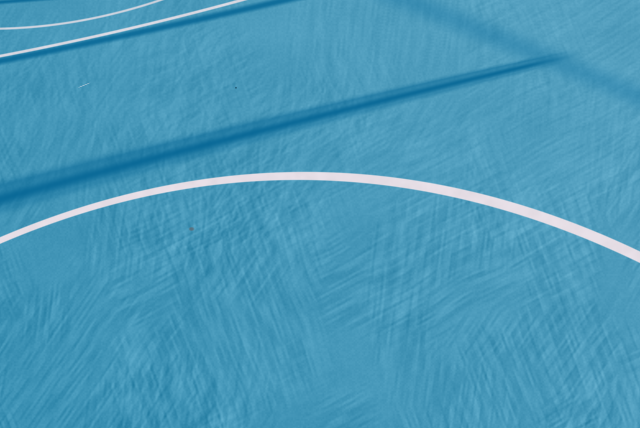
Write a Shadertoy shader that draws this texture.

```glsl
// Sunlit blue sports court with curved pale lines, soft pole shadows and scuffed paint
#define PAINT_DEEP vec3(0.20, 0.55, 0.69)
#define PAINT_PALE vec3(0.38, 0.655, 0.77)
#define SHADOW_COLOR vec3(0.02, 0.40, 0.585)
#define LINE_COLOR vec3(0.90, 0.87, 0.90)
#define ASPECT 1.5
#define SCUFF_AMOUNT 0.085
#define MOTTLE_AMOUNT 0.05
#define GRAIN_AMOUNT 0.03

float hash(vec2 p) {
    return fract(sin(dot(p, vec2(127.1, 311.7))) * 43758.5453);
}

float noise(vec2 p) {
    vec2 i = floor(p), f = fract(p);
    f = f * f * (3.0 - 2.0 * f);
    return mix(mix(hash(i), hash(i + vec2(1, 0)), f.x),
               mix(hash(i + vec2(0, 1)), hash(i + vec2(1, 1)), f.x), f.y);
}

float fbm(vec2 p) {
    float sum = 0.0, amp = 0.5;
    for (int i = 0; i < 4; i++) {
        sum += amp * noise(p);
        p = p * 2.03 + 17.3;
        amp *= 0.5;
    }
    return sum;
}

// Signed distance above the curve y = c.x + c.y * x + c.z * x^2
float curveDist(vec2 p, vec3 c) {
    float slope = c.y + 2.0 * c.z * p.x;
    return (p.y - c.x - p.x * (c.y + c.z * p.x)) / sqrt(1.0 + slope * slope);
}

float band(float d, float halfWidth, float soft) {
    return 1.0 - smoothstep(halfWidth - soft, halfWidth + soft, abs(d));
}

// Long thin strokes running along the given angle, in patches
float scuffs(vec2 p, float angle, float seed) {
    float c = cos(angle), s = sin(angle);
    vec2 q = vec2(c * p.x + s * p.y, c * p.y - s * p.x);
    q.y += 0.012 * noise(q * 9.0 + seed);
    float patches = smoothstep(0.4, 0.7, noise(p * 6.0 + seed));
    return (noise(q * vec2(20.0, 170.0) + seed) - 0.5) * patches;
}

vec3 courtPaint(vec2 p) {
    float tone = 0.28 + 0.22 * p.x + 0.25 * (p.y - 0.4);
    vec3 col = mix(PAINT_DEEP, PAINT_PALE, tone);
    float marks = 0.0;
    for (int i = 0; i < 4; i++) {
        float k = float(i);
        marks += scuffs(p, 0.5 + 0.47 * k, 13.7 * k + 3.0);
    }
    float wear = marks * SCUFF_AMOUNT * mix(1.0, 0.5, smoothstep(0.3, 0.8, p.y));
    wear += (fbm(p * vec2(7.0, 11.0)) - 0.47) * MOTTLE_AMOUNT;
    wear += (noise(p * 260.0) - 0.5) * GRAIN_AMOUNT;
    return col + wear * vec3(1.1, 0.9, 0.8);
}

void mainImage(out vec4 fragColor, in vec2 fragCoord) {
    vec2 p = fragCoord / iResolution.xy * vec2(ASPECT, 1.0);
    float aa = 0.9 / iResolution.y;
    vec3 col = courtPaint(p);

    // Broad faint shadow crossing the upper right
    float broad = curveDist(p, vec3(1.376, -0.386, -0.01));
    col = mix(col, SHADOW_COLOR + 0.04, 0.34 * band(broad, 0.021, 0.022));

    // Tapering pole shadow: wide penumbra, dark core and rim streaks
    float pole = curveDist(p, vec3(0.539, 0.268, -0.015));
    float taper = mix(1.0, 0.33, clamp(p.x / 1.36, 0.0, 1.0));
    float tip = 1.0 - smoothstep(1.22, 1.38, p.x);
    float d = pole / taper;
    float shade = 0.48 * band(d, 0.034, 0.014);
    shade += 0.42 * band(d + 0.004, 0.010, 0.010);
    shade += 0.13 * band(d - 0.027, 0.003, 0.006);
    shade -= 0.10 * band(d + 0.024, 0.003, 0.006);
    col = mix(col, SHADOW_COLOR, shade * tip);

    // Far shadows in the upper left
    float far = curveDist(p, vec3(0.857, 0.20, 0.02));
    col = mix(col, SHADOW_COLOR, 0.85 * band(far, 0.007, 0.006));
    float corner = curveDist(p, vec3(0.995, 0.08, 0.0));
    col = mix(col, SHADOW_COLOR, 0.85 * band(corner, 0.004, 0.004));

    // Small debris and a pale scratch
    float leaf = length((p - vec2(0.449, 0.465)) * vec2(0.7, 1.0));
    col = mix(col, vec3(0.36, 0.42, 0.46), 0.8 * band(leaf, 0.004, 0.002));
    float pebble = length(p - vec2(0.553, 0.795));
    col = mix(col, vec3(0.10, 0.30, 0.40), 0.8 * band(pebble, 0.002, 0.0015));
    float scratch = curveDist(p, vec3(0.722, 0.40, 0.0));
    float reach = band(p.x - 0.197, 0.012, 0.004);
    col = mix(col, LINE_COLOR, 0.5 * reach * band(scratch, 0.001, 0.001));

    // Painted lines: large foreground arc, then two distant ones
    float arc = curveDist(p, vec3(0.438, 0.427, -0.302));
    float arcWidth = mix(0.0072, 0.0122, smoothstep(0.0, 1.5, p.x));
    float paint = band(arc, arcWidth, aa);
    float farLine = curveDist(p, vec3(0.869, 0.19, 0.072));
    paint = max(paint, 0.92 * band(farLine, 0.0032, aa));
    float farArc = curveDist(p, vec3(0.933, 0.02, 0.42));
    paint = max(paint, 0.85 * band(farArc, 0.0025, aa));
    vec3 lineCol = LINE_COLOR + (fbm(p * 40.0) - 0.47) * 0.05;
    col = mix(col, lineCol, paint);

    fragColor = vec4(clamp(col, 0.0, 1.0), 1.0);
}
```
